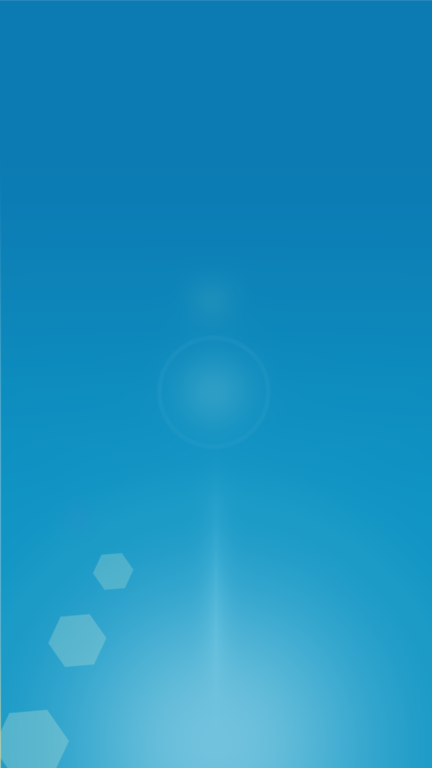
This background is drawn by a WebGL 1 fragment shader. Its source:

```glsl
precision highp float;
// Blue sky gradient with a pale glow from below, a light beam and hexagonal lens flares.
uniform vec2 u_resolution;

// Soft round falloff, 1 at the centre.
float glow(vec2 offset, float size) {
  return exp(-dot(offset, offset) / (size * size));
}

// Signed distance to a hexagon with corners on its x axis.
float hexagon(vec2 p, float radius) {
  p = abs(p);
  return max(p.y, dot(p, vec2(0.866, 0.5))) - radius * 0.866;
}

void main() {
  // Width spans 0..1, height spans 0..16/9.
  vec2 p = gl_FragCoord.xy / u_resolution * vec2(1.0, 16.0 / 9.0);
  float pixel = 1.0 / u_resolution.x;

  // Sky
  vec3 color = mix(vec3(0.05, 0.575, 0.765), vec3(0.05, 0.535, 0.735),
                   smoothstep(0.55, 1.1, p.y));
  color = mix(color, vec3(0.047, 0.48, 0.70), smoothstep(0.85, 1.5, p.y));

  // Glow from below, with a faint teal halo around it
  vec2 source = p - vec2(0.5, 0.06);
  float halo = (length(source) - 0.57) / 0.05;
  color = mix(color, vec3(0.10, 0.62, 0.76), 0.22 * exp(-halo * halo));
  color = mix(color, vec3(0.20, 0.66, 0.81), 0.45 * glow(source, 0.52));
  color = mix(color, vec3(0.46, 0.77, 0.87), 0.95 * glow(source, 0.34));

  // Vertical beam
  float beam = smoothstep(0.08, 0.38, p.y) * (1.0 - smoothstep(0.38, 0.80, p.y));
  float across = abs(p.x - 0.5);
  color += vec3(0.09, 0.055, 0.04) * beam
         * (0.55 * exp(-across / 0.012) + 0.5 * exp(-across * across / 0.0016));

  // Central flare and its thin ring
  vec2 flare = p - vec2(0.495, 0.87);
  float distanceToRing = abs(length(flare) - 0.126);
  color = mix(color, vec3(0.30, 0.68, 0.80), 0.5 * glow(flare, 0.085));
  color = mix(color, vec3(0.25, 0.65, 0.80),
              0.17 * (1.0 - smoothstep(0.002, 0.008, distanceToRing)));

  // Small flares above and to the left
  color = mix(color, vec3(0.20, 0.62, 0.74), 0.38 * glow(p - vec2(0.49, 1.08), 0.055));
  color = mix(color, vec3(0.16, 0.56, 0.79), 0.35 * glow(p - vec2(0.18, 0.575), 0.035));

  // Hexagons growing toward the lower left corner
  for (int i = 0; i < 3; i++) {
    float k = float(i);
    vec2 q = p - vec2(0.262, 0.455) + k * vec2(0.071, 0.120) + k * k * vec2(0.012, 0.040);
    q = mat2(0.996, -0.087, 0.087, 0.996) * q;
    float edge = hexagon(q, 0.047 + 0.0205 * k);
    color = mix(color, vec3(0.62, 0.83, 0.82),
                (0.36 + 0.03 * k) * (1.0 - smoothstep(-pixel, pixel, edge)));
  }

  // Pale slivers along the left and top borders
  float leftEdge = (1.0 - smoothstep(0.0015, 0.004, p.x)) * (1.0 - smoothstep(0.6, 1.45, p.y));
  vec3 edgeColor = mix(vec3(0.80, 0.82, 0.62), vec3(0.45, 0.72, 0.82), smoothstep(0.0, 0.35, p.y));
  color = mix(color, edgeColor, 0.7 * leftEdge);
  color = mix(color, vec3(0.25, 0.58, 0.76), 0.5 * smoothstep(1.774, 1.777, p.y));

  gl_FragColor = vec4(color, 1.0);
}
```
